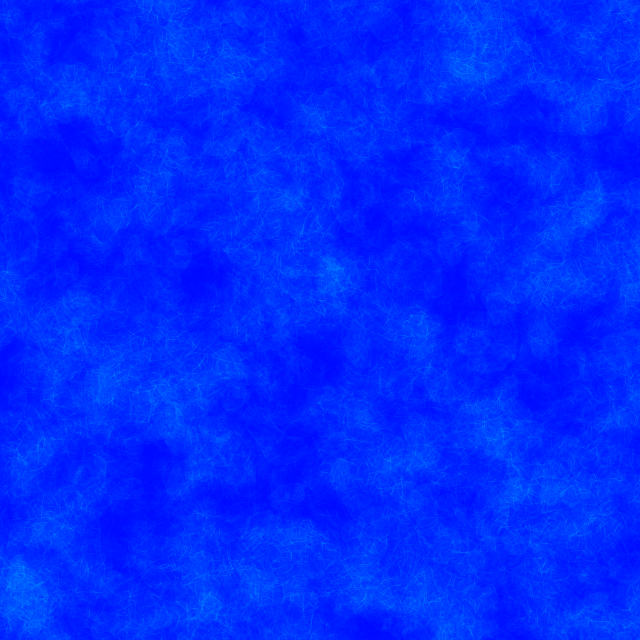
A Shadertoy shader for this texture:

```glsl
// Mottled blue felt: cloudy gradient noise sets the tone, faint oval dabs
// with streaked interiors overlap on it, and many fine curved fibres lie on top.
// Everything is summed into one tone, which drives the green of a pure blue.

vec2 hash2(vec2 p) {
    vec3 h = fract(p.xyx * vec3(0.1031, 0.1030, 0.0973));
    h += dot(h, h.yzx + 33.33);
    return fract((h.xx + h.yz) * h.zy);
}

mat2 rotation(float angle) {
    float c = cos(angle), s = sin(angle);
    return mat2(c, -s, s, c);
}

float cornerSlope(vec2 cell, vec2 offset) {
    float angle = 6.2832 * hash2(cell + 71.0).x;
    return dot(vec2(cos(angle), sin(angle)), offset);
}

float gradientNoise(vec2 p) {
    vec2 i = floor(p), f = p - i;
    vec2 u = f * f * f * (f * (f * 6.0 - 15.0) + 10.0);
    vec2 e = vec2(1.0, 0.0);
    return mix(mix(cornerSlope(i, f), cornerSlope(i + e, f - e), u.x),
               mix(cornerSlope(i + e.yx, f - e.yx), cornerSlope(i + 1.0, f - 1.0), u.x), u.y);
}

float clouds(vec2 p) {
    float sum = 0.0, gain = 1.0;
    for (int i = 0; i < 7; i++) {
        sum += gain * gradientNoise(p);
        p = rotation(0.65) * p * 2.0 + 17.3;
        gain *= 0.66;
    }
    return sum;
}

// One layer of crisp oval dabs, at most one per cell
float dabs(vec2 p, float seed, float pixel) {
    vec2 home = floor(p);
    float sum = 0.0;
    for (int k = 0; k < 9; k++) {
        vec2 cell = home + vec2(k % 3 - 1, k / 3 - 1);
        vec2 place = hash2(cell + seed), look = hash2(cell + seed + 37.0);
        vec2 q = rotation(6.2832 * look.x) * (p - cell - place);
        float reach = length(q / (vec2(0.38, 0.24) * (0.7 + 0.5 * look.y)));
        if (reach > 1.6) continue;
        reach += 0.4 * gradientNoise(q * 5.0 + place * 40.0);
        float body = 1.0 - smoothstep(0.95 - 2.0 * pixel, 1.0 + 2.0 * pixel, reach);
        float streaks = gradientNoise(q * vec2(7.0, 30.0) + place * 90.0);
        float rim = smoothstep(0.7, 0.95, reach);
        sum += body * (0.6 + 0.8 * streaks + 0.35 * rim) * smoothstep(0.2, 0.9, look.y);
    }
    return sum;
}

// One layer of thin bent hairs, one per cell
float fibres(vec2 p, float seed, float pixel) {
    vec2 home = floor(p);
    float sum = 0.0;
    for (int k = 0; k < 9; k++) {
        vec2 cell = home + vec2(k % 3 - 1, k / 3 - 1);
        vec2 place = hash2(cell + seed), look = hash2(cell + seed + 53.0);
        vec2 q = rotation(6.2832 * look.x) * (p - cell - place);
        float bend = 1.1 * (fract(look.y * 7.0) - 0.5);
        float halfLength = 0.25 + 0.5 * fract(look.x * 13.0);
        float across = abs(q.y - bend * q.x * q.x);
        float hair = 1.0 - smoothstep(0.0, 0.015 + 0.7 * pixel, across);
        float taper = 1.0 - smoothstep(0.6 * halfLength, halfLength, abs(q.x));
        sum += hair * taper * (0.25 + 0.75 * look.y * look.y);
    }
    return sum;
}

void mainImage(out vec4 fragColor, in vec2 fragCoord) {
    vec2 uv = fragCoord / iResolution.y;
    float pixel = 1.0 / iResolution.y;

    // Cloudy ground, slightly warped so the blotches look smudged
    vec2 warp = vec2(gradientNoise(uv * 9.0 + 3.0), gradientNoise(uv * 9.0 + 50.0));
    float cloud = clouds(uv * 6.0 + 0.25 * warp + 8.0);
    float tone = 0.118 + 0.17 * cloud;

    // Overlapping dabs of several sizes
    for (int i = 0; i < 4; i++) {
        float scale = 9.5 + 2.5 * float(i);
        tone += 0.055 * dabs(uv * scale + 5.3 * float(i), 101.0 * float(i + 1), scale * pixel);
    }

    // Fibres, stronger where the ground is lighter
    float hairs = 0.0;
    for (int i = 0; i < 14; i++) {
        float scale = 26.0 + 2.0 * float(i);
        vec2 p = rotation(0.6 * float(i)) * uv * scale + 60.0;
        hairs += fibres(p, 67.0 * float(i + 1), scale * pixel);
    }
    tone += 0.1 * hairs * mix(0.4, 1.0, smoothstep(-0.4, 0.4, cloud));

    // Fine grain between the hairs
    tone += 0.05 * gradientNoise(uv * 190.0) * smoothstep(-0.5, 0.4, cloud);

    // Soft floor keeps the darkest hollows a deep pure blue
    float green = 0.5 * (tone + 0.03 + sqrt((tone - 0.03) * (tone - 0.03) + 0.0012));
    fragColor = vec4(0.0, min(green, 0.48), 1.0, 1.0);
}
```
